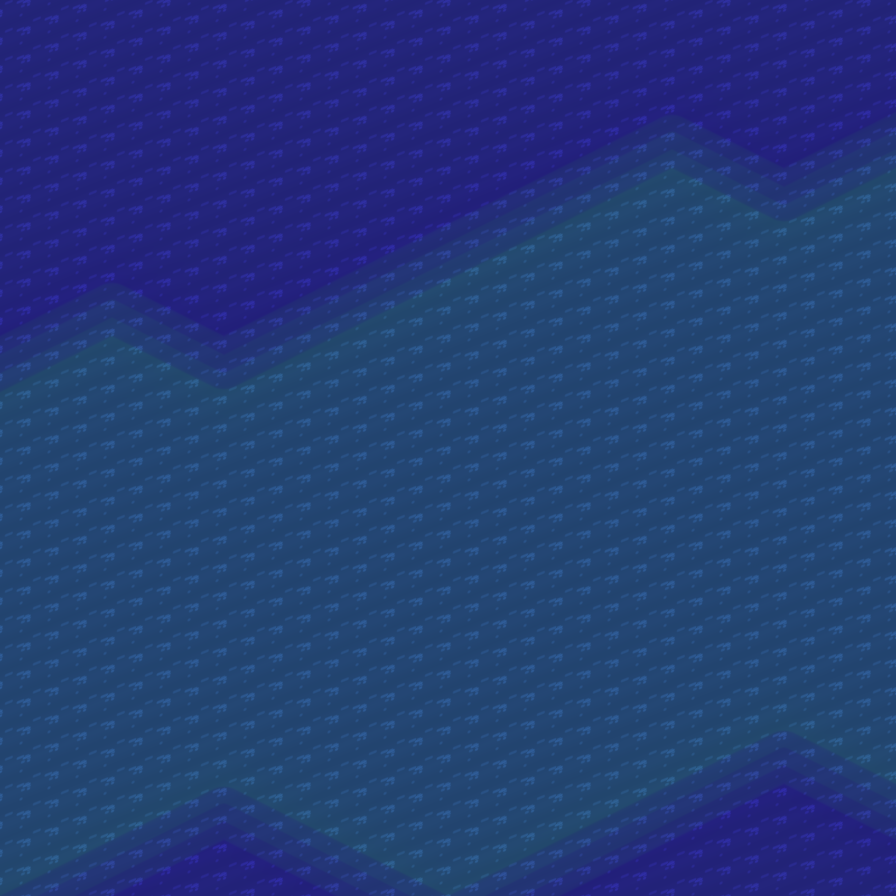
Reproduce this background procedurally as a three.js fragment shader.

```glsl
varying vec2 vUv;

const vec3 TEAL = vec3(0.137, 0.270, 0.445);
const vec3 INDIGO = vec3(0.137, 0.142, 0.475);
const float BAND_REACH = 0.028;
const float TILES = 32.0;
const float SHEAR = 0.4;

float hash(float n) {
  return fract(sin(n * 12.989) * 4375.85);
}

// Zigzag height: rises at slope 1/2, reversing at each knot
float ridgeHeight(float x, float start, vec4 knots) {
  vec4 past = max(vec4(x) - knots, 0.0);
  return start + 0.5 * x + dot(past, vec4(-1.0, 1.0, -1.0, 1.0));
}

float segmentDistance(vec2 p, vec2 a, vec2 b) {
  vec2 along = b - a;
  float t = clamp(dot(p - a, along) / dot(along, along), 0.0, 1.0);
  return length(p - a - along * t);
}

// Signed distance to the zigzag, positive above it
float ridgeDistance(vec2 p, float start, vec4 knots) {
  vec2 a = vec2(-0.5, ridgeHeight(-0.5, start, knots));
  float nearest = 10.0;
  for (int i = 0; i < 5; i++) {
    float x = i < 4 ? knots[i] : 2.0;
    vec2 b = vec2(x, ridgeHeight(x, start, knots));
    nearest = min(nearest, segmentDistance(p, a, b));
    a = b;
  }
  return p.y < ridgeHeight(p.x, start, knots) ? -nearest : nearest;
}

// Four soft steps leave three bands between the two sides
float steppedBlend(float d, float reach) {
  float sum = 0.0;
  for (int i = 0; i < 4; i++) {
    float edge = reach * (float(i) / 1.5 - 1.0);
    sum += smoothstep(-0.0015, 0.0015, d - edge);
  }
  return sum * 0.25;
}

// Short dash with round ends, wrapped inside a unit tile
float dash(vec2 p, vec2 centre, float halfLength, float radius) {
  vec2 offset = fract(p - centre + 0.5) - 0.5;
  offset.x = max(abs(offset.x) - halfLength, 0.0);
  return 1.0 - smoothstep(radius - 0.035, radius + 0.035, length(offset));
}

// Repeated flecks lying along slanted rows
float flecks(vec2 p) {
  vec2 q = vec2(p.x, p.y - SHEAR * p.x) * TILES;
  float light = 0.0;
  for (int i = 0; i < 8; i++) {
    float n = float(i) + 1.0;
    vec2 centre = vec2(hash(n), 0.5 + 0.75 * (hash(n + 17.3) - 0.5));
    float halfLength = 0.12 * hash(n + 41.7);
    float strength = mix(0.4, 1.0, hash(n + 63.1));
    light = max(light, strength * dash(q, centre, halfLength, 0.045));
  }
  float row = 0.5 - 0.5 * cos(6.2832 * q.y);
  return light + 0.12 * row;
}

void main() {
  // Positive inside the wide middle region
  float upper = -ridgeDistance(vUv, 0.59375, vec4(0.125, 0.25, 0.75, 0.875));
  float lower = ridgeDistance(vUv, -0.03125, vec4(0.25, 0.5, 0.875, 1.5));
  float inside = min(upper, lower);
  vec3 color = mix(INDIGO, TEAL, steppedBlend(inside, BAND_REACH));

  // Slightly stronger hues just beyond the bands
  float rim = exp(-max(abs(inside) - BAND_REACH, 0.0) * 28.0);
  rim *= smoothstep(BAND_REACH * 0.8, BAND_REACH * 1.1, abs(inside));
  color += sign(inside) * rim * vec3(0.0, 0.018, -0.015);

  // Woven highlights
  color *= 0.98 + 0.36 * flecks(vUv);
  gl_FragColor = vec4(color, 1.0);
}
```
